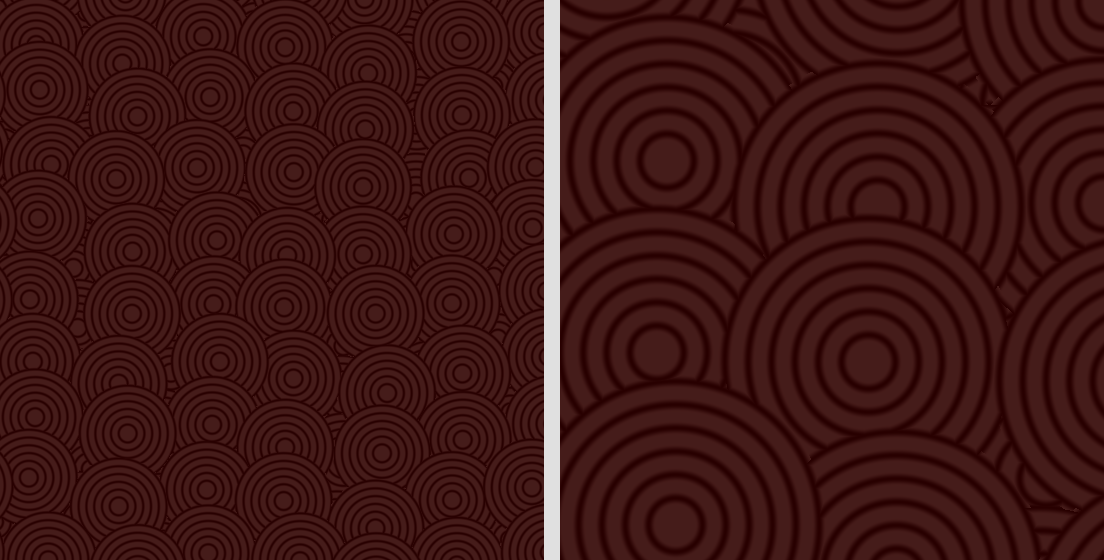
Left: the whole. Right: its middle third, enlarged.
Give the GLSL for this pattern, as a WebGL 2 fragment shader.

```glsl
#version 300 es
precision highp float;

uniform vec2 u_resolution;
out vec4 fragColor;

const vec3 BROWN = vec3(0.272, 0.108, 0.100);
const vec3 MAROON = vec3(0.155, 0.000, 0.000);

// Lengths are fractions of the canvas height.
const vec2 CELL = vec2(0.149, 0.115);
const vec2 JITTER = vec2(0.046, 0.040);
const float INNER_RADIUS = 0.0160;
const float RING_STEP = 0.0139;
const float LAST_RING = 5.0;
const float OUTER_RADIUS = INNER_RADIUS + RING_STEP * LAST_RING;
const float LINE_REACH = 0.0041;
const float FAR = 1000.0;

float hash(vec2 p) {
    return fract(sin(dot(p, vec2(127.1, 311.7))) * 43758.5453);
}

// Darkness of a soft line at a given distance from its middle.
float lineTone(float dist, float reach) {
    return 1.0 - smoothstep(0.0, reach, abs(dist));
}

// Concentric lines around a plain core.
float ringTone(float radius, float reach) {
    float ring = clamp(round((radius - INNER_RADIUS) / RING_STEP), 0.0, LAST_RING);
    return lineTone(radius - INNER_RADIUS - ring * RING_STEP, reach);
}

// Each column of discs slides up by its own amount.
float columnShift(float column, float seed) {
    return hash(vec2(column, seed + 5.3)) * CELL.y;
}

vec2 discCentre(vec2 cell, float seed) {
    vec2 wobble = vec2(hash(cell + seed), hash(cell + seed + 17.9)) - 0.5;
    return (cell + 0.5) * CELL + wobble * JITTER + vec2(0.0, columnShift(cell.x, seed));
}

// Lower discs lie in front, with some shuffling among neighbours.
float discDepth(vec2 cell, vec2 centre, float seed) {
    return centre.y + 0.05 * hash(cell + seed + 41.3);
}

// Darkness of the stacked discs at a point.
float discField(vec2 point, float reach) {
    float frontDepth = FAR, frontTone = 0.0;
    float rimDepth = FAR, rimTone = 0.0;

    // A second layer behind fills the gaps of the first.
    for (int layer = 0; layer < 2; layer++) {
        float seed = float(layer) * 73.0;
        vec2 local = point + float(layer) * 0.5 * CELL;

        for (int i = -1; i <= 1; i++) {
            float column = floor(local.x / CELL.x) + float(i);
            float baseRow = floor((local.y - columnShift(column, seed)) / CELL.y);

            for (int j = -1; j <= 1; j++) {
                vec2 cell = vec2(column, baseRow + float(j));
                vec2 centre = discCentre(cell, seed);
                float radius = distance(local, centre);
                float depth = discDepth(cell, centre, seed) + float(layer) * 10.0;

                if (radius < OUTER_RADIUS) {
                    if (depth < frontDepth) {
                        frontDepth = depth;
                        frontTone = ringTone(radius, reach);
                    }
                } else if (radius < OUTER_RADIUS + reach && depth < rimDepth) {
                    rimDepth = depth;
                    rimTone = lineTone(radius - OUTER_RADIUS, reach);
                }
            }
        }
    }

    // The soft outer rim shades only what lies behind it.
    return rimDepth < frontDepth ? max(frontTone, rimTone) : frontTone;
}

void main() {
    vec2 point = gl_FragCoord.xy / u_resolution.y;
    float reach = max(LINE_REACH, 1.5 / u_resolution.y);
    fragColor = vec4(mix(BROWN, MAROON, discField(point, reach)), 1.0);
}
```
